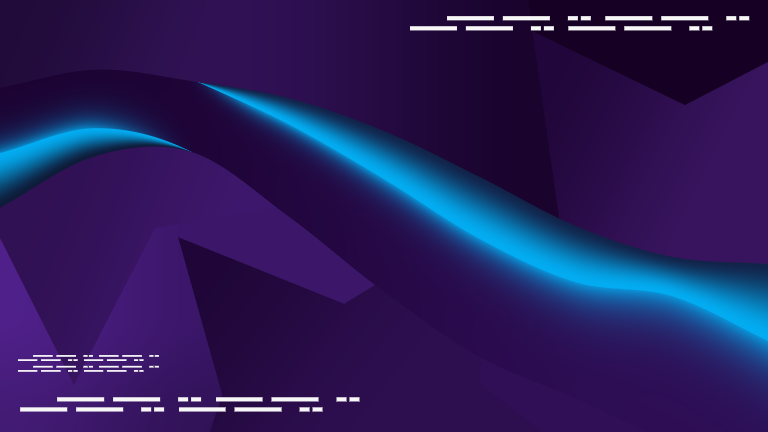
Give the GLSL for this background, as a WebGL 2 fragment shader.

```glsl
#version 300 es
precision highp float;
// Twisting dark ribbon with glowing cyan folds over faceted violet panels and dashes.
uniform vec2 u_resolution;
out vec4 outColor;

#define CANVAS vec2(16.0, 9.0)
#define CYAN vec3(0.01, 0.67, 0.94)
#define NAVY vec3(0.07, 0.13, 0.28)
#define BODY_DARK vec3(0.11, 0.01, 0.20)
#define BODY_LIGHT vec3(0.18, 0.05, 0.33)
#define DASH_COLOR vec3(0.97)
#define DASH_PERIOD 3.3

// Knot heights, two units apart from the left side to the right.
const float UPPER[9] = float[9](7.17, 7.55, 7.31, 6.96, 6.27, 5.31, 4.29, 3.65, 3.5);
const float CREST[9] = float[9](9.0, 8.3, 7.35, 6.42, 5.27, 4.02, 3.12, 2.83, 1.9);
const float LOWER[9] = float[9](4.67, 5.75, 5.83, 4.5, 2.92, 1.56, 0.69, -0.27, -1.4);
const float INNER[9] = float[9](5.81, 6.33, 5.83, 4.3, 2.6, 1.2, 0.3, -0.7, -1.8);

// Antialiased coverage of a signed distance, positive inside.
float cover(float d) {
    return clamp(0.5 + d * u_resolution.y / CANVAS.y, 0.0, 1.0);
}

// Signed distance to the line a-b, positive on its left.
float side(vec2 p, vec2 a, vec2 b) {
    vec2 e = normalize(b - a);
    return e.x * (p.y - a.y) - e.y * (p.x - a.x);
}

// Catmull-Rom curve through evenly spaced knots.
float curve(float k[9], float x) {
    int i = int(clamp(floor(x * 0.5), 0.0, 7.0));
    float t = x * 0.5 - float(i);
    float b = k[i], c = k[i + 1];
    float a = i > 0 ? k[i - 1] : 2.0 * b - c;
    float d = i < 7 ? k[i + 2] : 2.0 * c - b;
    return b + 0.5 * t * (c - a + t * (2.0 * a - 5.0 * b + 4.0 * c - d
        + t * (3.0 * (b - c) + d - a)));
}

// Two staggered rows, each repeating two long and two short bars.
float dashes(vec2 p, vec2 start, float size) {
    float result = 0.0;
    for (int row = 0; row < 2; row++) {
        vec2 q = (p - start) / size + float(row) * vec2(0.77, 0.21);
        float f = mod(q.x, DASH_PERIOD);
        float longBars = 0.49 - abs(abs(f - 1.073) - 0.583);
        float shortBars = 0.104 - abs(abs(f - 2.76) - 0.135);
        float extent = DASH_PERIOD - abs(q.x - DASH_PERIOD);
        float d = min(max(longBars, shortBars), 0.044 - abs(q.y));
        result = max(result, cover(min(d, extent) * size));
    }
    return result;
}

vec3 upperPanels(vec2 p) {
    vec3 color = mix(vec3(0.13, 0.045, 0.23), vec3(0.19, 0.07, 0.33), smoothstep(0.0, 4.4, p.x + 0.4 * (7.5 - p.y)));
    vec3 middle = mix(vec3(0.185, 0.065, 0.33), vec3(0.10, 0.015, 0.18), smoothstep(5.0, 11.0, p.x));
    color = mix(color, middle, cover(p.x - 4.3));
    float right = side(p, vec2(11.6, 4.8), vec2(11.0, 9.0));
    vec3 rightColor = mix(vec3(0.13, 0.025, 0.23), vec3(0.22, 0.08, 0.37), smoothstep(0.0, 5.0, p.x - 11.0 + 0.5 * (6.5 - p.y)));
    color = mix(color, rightColor, cover(-right));
    float corner = min(side(p, vec2(11.04, 8.375), vec2(14.27, 6.81)), side(p, vec2(14.27, 6.81), vec2(16.0, 7.71)));
    return mix(color, vec3(0.085, 0.005, 0.145), cover(min(corner, -right)));
}

vec3 lowerPanels(vec2 p) {
    vec3 color = mix(vec3(0.31, 0.125, 0.54), vec3(0.23, 0.085, 0.41), smoothstep(0.0, 4.5, p.x));
    color *= mix(0.84, 1.0, smoothstep(0.0, 2.5, p.y));
    // Pale panel with a downward point.
    float point = max(side(p, vec2(1.54, 0.98), vec2(3.23, 4.25)), side(p, vec2(3.23, 4.25), vec2(5.79, 4.67)));
    point = min(point, side(p, vec2(0.0, 4.04), vec2(1.54, 0.98)));
    vec3 pointColor = mix(vec3(0.19, 0.065, 0.33), vec3(0.24, 0.09, 0.42), smoothstep(0.5, 5.0, p.x + 0.4 * (4.0 - p.y)));
    color = mix(color, pointColor, cover(point));
    // Dark notched panel.
    float top = max(-side(p, vec2(3.71, 4.06), vec2(7.17, 2.67)), -side(p, vec2(7.17, 2.67), vec2(7.81, 3.06)));
    float left = max(side(p, vec2(3.71, 4.06), vec2(4.63, 0.77)), side(p, vec2(4.63, 0.77), vec2(4.37, 0.0)));
    vec3 notchColor = mix(vec3(0.125, 0.025, 0.22), vec3(0.175, 0.055, 0.31), smoothstep(4.0, 10.0, p.x + 0.8 * (3.0 - p.y)));
    color = mix(color, notchColor, cover(min(top, left)));
    // Small panel beneath the ribbon.
    float small = min(side(p, vec2(10.0, 1.02), vec2(10.02, 1.56)) * -1.0, side(p, vec2(10.0, 1.02), vec2(11.3, 0.0)));
    return mix(color, vec3(0.19, 0.06, 0.34), cover(small));
}

void main() {
    vec2 p = gl_FragCoord.xy / u_resolution * CANVAS;
    float upper = curve(UPPER, p.x), crest = curve(CREST, p.x);
    float lower = curve(LOWER, p.x), inner = curve(INNER, p.x);

    // Ribbon body with light spilling from both folds.
    vec3 body = mix(BODY_DARK, BODY_LIGHT, smoothstep(1.0, 14.0, p.x));
    float spill = 0.12 + 0.036 * max(p.x - 4.0, 0.0);
    float glow = 0.85 * exp(-max(crest - p.y, 0.0) / spill) * smoothstep(3.8, 5.5, p.x);
    glow += 0.8 * exp(-max(p.y - inner, 0.0) / 0.24) * smoothstep(4.2, 1.5, p.x);
    body = mix(body, CYAN, min(glow, 1.0));

    // Folds run from a bright crest to a navy rim.
    float rise = (p.y - crest) / max(upper - crest, 0.01);
    vec3 fold = mix(CYAN, NAVY, smoothstep(0.05, 1.05, rise));
    body = mix(body, fold, cover(p.y - crest) * step(crest, upper));
    float drop = (inner - p.y) / max(inner - lower, 0.01);
    vec3 underside = mix(CYAN, NAVY * 0.8, smoothstep(0.0, 1.0, drop));
    body = mix(body, underside, cover(inner - p.y) * step(lower, inner));

    vec3 color = p.y > 0.5 * (upper + lower) ? upperPanels(p) : lowerPanels(p);
    color = mix(color, body, cover(min(upper - p.y, p.y - lower)));

    float marks = max(dashes(p, vec2(9.31, 8.62), 1.0), dashes(p, vec2(1.19, 0.68), 1.0));
    for (int i = 0; i < 2; i++)
        marks = max(marks, dashes(p, vec2(0.69, 1.585 - 0.225 * float(i)), 0.416));
    outColor = vec4(mix(color, DASH_COLOR, marks), 1.0);
}
```
